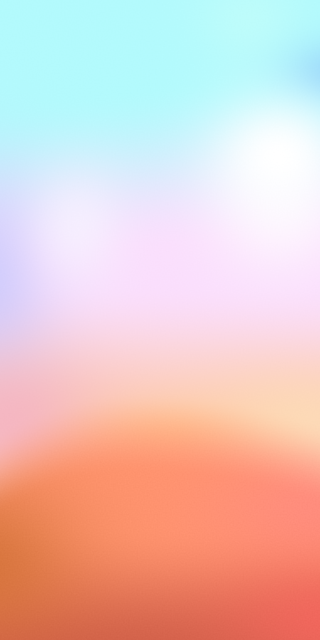
A WebGL 2 fragment shader for this background:

```glsl
#version 300 es
precision highp float;

#define CYAN vec3(0.70, 0.98, 0.99)
#define LILAC vec3(0.98, 0.87, 0.99)
#define BLUSH vec3(0.99, 0.80, 0.72)
#define PERIWINKLE vec3(0.81, 0.80, 0.99)
#define CREAM vec3(0.99, 0.86, 0.72)
#define ROSE vec3(0.96, 0.70, 0.76)
#define ORANGE vec3(1.00, 0.58, 0.43)
#define CORAL vec3(1.00, 0.55, 0.50)
#define RUST vec3(0.82, 0.38, 0.29)
#define OCHRE vec3(0.83, 0.45, 0.22)
#define GRAIN_SCALE 190.0
#define GRAIN_AMOUNT 0.016

uniform vec2 u_resolution;
out vec4 fragColor;

vec2 hashGradient(vec2 cell) {
    vec3 q = fract(cell.xyx * vec3(0.1031, 0.1030, 0.0973));
    q += dot(q, q.yzx + 33.33);
    return 2.0 * fract((q.xx + q.yz) * q.zy) - 1.0;
}

float gradientNoise(vec2 p) {
    vec2 i = floor(p), f = fract(p);
    vec2 w = f * f * f * (f * (f * 6.0 - 15.0) + 10.0);
    vec2 e = vec2(1.0, 0.0);
    float a = dot(hashGradient(i), f);
    float b = dot(hashGradient(i + e), f - e);
    float c = dot(hashGradient(i + e.yx), f - e.yx);
    float d = dot(hashGradient(i + 1.0), f - 1.0);
    return mix(mix(a, b, w.x), mix(c, d, w.x), w.y);
}

// Elliptical Gaussian falloff
float glow(vec2 p, vec2 center, vec2 radius) {
    vec2 d = (p - center) / radius;
    return exp(-dot(d, d));
}

vec3 skyColor(vec2 p) {
    float left = (1.0 - p.x) * (1.0 - p.x);
    vec3 c = mix(CYAN, LILAC, smoothstep(0.12, 0.38, p.y - 0.05 * left));
    c = mix(c, BLUSH, smoothstep(0.44, 0.66, p.y));

    // Cool lights near the top and the left edge
    c = mix(c, vec3(0.75, 0.99, 0.98), 0.8 * glow(p, vec2(0.78, 0.03), vec2(0.16, 0.07)));
    c = mix(c, vec3(0.58, 0.82, 0.98), 0.8 * glow(p, vec2(1.06, 0.115), vec2(0.16, 0.05)));
    c = mix(c, PERIWINKLE, 0.95 * glow(p, vec2(-0.04, 0.44), vec2(0.20, 0.16)));

    // White lights
    c = mix(c, vec3(0.97, 0.95, 1.0), 0.75 * glow(p, vec2(0.24, 0.355), vec2(0.14, 0.09)));
    c = mix(c, vec3(1.0), glow(p, vec2(0.87, 0.245), vec2(0.20, 0.09)));
    c = mix(c, vec3(1.0), 0.65 * glow(p, vec2(0.88, 0.33), vec2(0.21, 0.10)));

    // Warm haze above the ground
    c = mix(c, ROSE, 0.85 * glow(p, vec2(0.03, 0.66), vec2(0.28, 0.11)));
    c = mix(c, CREAM, 0.9 * glow(p, vec2(0.95, 0.66), vec2(0.32, 0.08)));
    return mix(c, vec3(1.0, 0.77, 0.55), 0.7 * glow(p, vec2(0.53, 0.68), vec2(0.25, 0.05)));
}

vec3 groundColor(vec2 p) {
    vec3 c = mix(ORANGE, RUST, smoothstep(0.82, 1.02, p.y));
    c = mix(c, OCHRE, 0.9 * glow(p, vec2(-0.08, 0.88), vec2(0.32, 0.13)));
    c = mix(c, CORAL, 0.9 * glow(p, vec2(1.05, 0.79), vec2(0.40, 0.10)));
    return mix(c, vec3(0.96, 0.40, 0.37), 0.85 * glow(p, vec2(1.05, 0.97), vec2(0.34, 0.09)));
}

void main() {
    // Depth runs down from the top edge
    vec2 p = gl_FragCoord.xy / u_resolution;
    p.y = 1.0 - p.y;

    // Soft arched horizon, steeper on the left
    float offset = p.x - 0.4;
    float horizon = 0.687 + (offset < 0.0 ? 0.38 : 0.13) * offset * offset;
    float ground = smoothstep(horizon - 0.075, horizon + 0.055, p.y);
    vec3 color = mix(skyColor(p), groundColor(p), ground);

    // Fine grain, stronger in the darker ground
    float grain = gradientNoise(p * vec2(1.0, 2.0) * GRAIN_SCALE);
    color += grain * GRAIN_AMOUNT * mix(0.4, 1.0, ground);
    fragColor = vec4(clamp(color, 0.0, 1.0), 1.0);
}
```
